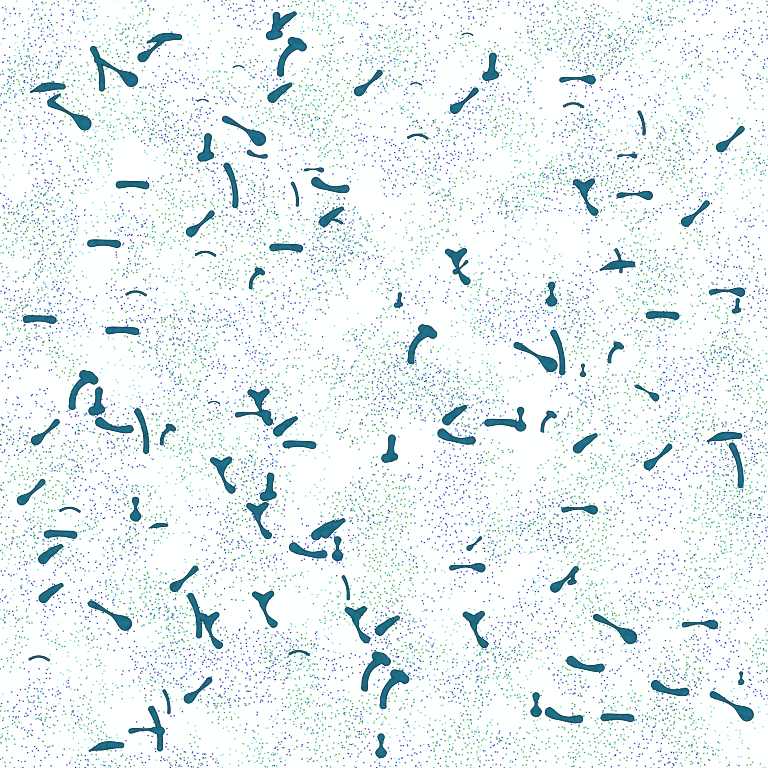
Reproduce this pattern procedurally as a WebGL 2 fragment shader.

```glsl
#version 300 es
precision highp float;

uniform vec2 u_resolution;
out vec4 fragColor;

const vec3 PAPER = vec3(0.995, 1.0, 1.0);
const vec3 GREEN = vec3(0.10, 0.60, 0.27);
const vec3 CYAN = vec3(0.25, 0.82, 0.80);
const vec3 BLUE = vec3(0.10, 0.11, 0.72);
const vec3 TEAL = vec3(0.12, 0.43, 0.53);
const vec3 TEAL_RIM = vec3(0.05, 0.25, 0.33);
const int BLOB_COUNT = 128;
const float UNITS = 1000.0; // blob shapes are drawn in thousandths of the canvas

// Three random values in 0..1 from integer coordinates
vec3 hash(vec3 p) {
    uvec3 v = uvec3(ivec3(p) + 512) * 1664525u + 1013904223u;
    v.x += v.y * v.z; v.y += v.z * v.x; v.z += v.x * v.y;
    v ^= v >> 16u;
    v.x += v.y * v.z; v.y += v.z * v.x; v.z += v.x * v.y;
    return vec3(v >> 8u) / 16777216.0;
}

float cornerSlope(vec2 cell, vec2 offset, vec2 corner, float seed) {
    vec2 gradient = hash(vec3(cell + corner, seed)).xy * 2.0 - 1.0;
    return dot(gradient, offset - corner);
}

float gradientNoise(vec2 p, float seed) {
    vec2 i = floor(p), f = p - i;
    vec2 u = f * f * f * (f * (f * 6.0 - 15.0) + 10.0);
    float low = mix(cornerSlope(i, f, vec2(0, 0), seed), cornerSlope(i, f, vec2(1, 0), seed), u.x);
    float high = mix(cornerSlope(i, f, vec2(0, 1), seed), cornerSlope(i, f, vec2(1, 1), seed), u.x);
    return mix(low, high, u.y);
}

// Clustered square specks, returned as exact pixel coverage
float specks(vec2 p, float cells, float size, float peak, float seed, float px) {
    float cover = 0.0;
    vec2 base = floor(p * cells - 0.5);
    for (int k = 0; k < 4; k++) {
        vec2 cell = base + vec2(k & 1, k >> 1);
        vec3 rnd = hash(vec3(cell, seed));
        vec2 where = cell / cells;
        float cloud = gradientNoise(where * 11.0, seed + 1.0)
                    + 0.6 * gradientNoise(where * 27.0, seed + 2.0);
        if (rnd.z > peak * smoothstep(-0.22, 0.35, cloud)) continue;
        vec2 away = abs(p - (cell + rnd.xy) / cells);
        vec2 span = clamp(0.5 * (size + px) - away, 0.0, min(size, px)) / px;
        cover = max(cover, span.x * span.y);
    }
    return cover;
}

// Bent limb from a to b; radii are those of the start, neck and end
float limb(vec2 p, vec2 a, vec2 b, vec3 radii, float bend) {
    float len = distance(a, b);
    vec2 dir = (b - a) / len, q = p - a;
    float x = dot(q, dir), t = clamp(x / len, 0.0, 1.0);
    float y = dot(q, vec2(-dir.y, dir.x)) - 4.0 * bend * t * (1.0 - t);
    float radius = mix(radii.x, radii.y, smoothstep(0.0, 0.45, t));
    radius += (radii.z - radii.y) * smoothstep(0.55, 1.0, t);
    return length(vec2(x - t * len, y)) - radius;
}

// Family of blobs: bars, pins, forks, hooks, clubs and arcs
float blob(vec2 p, int kind) {
    switch (kind) {
        case 0: return limb(p, vec2(-17, 0), vec2(17, -1), vec3(5, 4, 5), 1.5);
        case 1: return limb(p, vec2(-22, -5), vec2(19, 2), vec3(1.5, 5.5, 4), 3.0);
        case 2: return limb(p, vec2(-22, 13), vec2(22, -13), vec3(4.5, 2, 9), 1.5);
        case 3: return limb(p, vec2(0, 11), vec2(0, -9), vec3(4.8, 2, 7.5), 0.0);
        case 4: return min(limb(p, vec2(-1, 11), vec2(12, -19), vec3(6, 2, 5.5), -4.0),
                       min(limb(p, vec2(-12, 19), vec2(-1, 12), vec3(4, 5, 7), 0.0),
                           limb(p, vec2(9, 20), vec2(-1, 12), vec3(4, 5, 7), 0.0)));
        case 5: return min(limb(p, vec2(3, 20), vec2(16, 13), vec3(6, 7, 6), 1.0),
                           limb(p, vec2(9, 15), vec2(-12, -21), vec3(6, 4.2, 5), -7.0));
        case 6: return limb(p, vec2(-6, 26), vec2(5, -25), vec3(4.5, 3.5, 4), 4.0);
        case 7: return limb(p, vec2(-11, -8), vec2(12, 9), vec3(6.5, 5, 3), 1.0);
        case 8: return limb(p, vec2(-12, 0), vec2(12, -1), vec3(2, 1.5, 2), 4.0);
        case 9: return min(limb(p, vec2(3, 14), vec2(1, -9), vec3(5, 4, 6), 0.0),
                           limb(p, vec2(-5, -12), vec2(6, -10), vec3(6, 6, 5), 0.0));
        case 10: return limb(p, vec2(-19, 5), vec2(19, -4), vec3(6.5, 3.5, 5.5), -4.0);
        case 11: return limb(p, vec2(-20, 0), vec2(18, 0), vec3(3.5, 1.6, 6), 2.0);
        default: return limb(p, vec2(-13, -11), vec2(14, 13), vec3(6.5, 2.2, 4), -1.0);
    }
}

// Distance to the nearest of all scattered blobs
float scatteredBlobs(vec2 p) {
    float nearest = 1.0;
    for (int i = 0; i < BLOB_COUNT; i++) {
        vec3 place = hash(vec3(i, 7, 91));
        vec3 style = hash(vec3(i, 23, 57));
        float scale = style.x < 0.2 ? 0.55 : 1.0;
        vec2 q = (p - mix(vec2(0.025), vec2(0.975), place.xy)) * UNITS / scale;
        if (max(abs(q.x), abs(q.y)) > 40.0) continue;
        nearest = min(nearest, blob(q, int(place.z * 13.0)) * scale / UNITS);
    }
    return nearest;
}

void main() {
    float px = 1.0 / min(u_resolution.x, u_resolution.y);
    vec2 p = gl_FragCoord.xy * px;

    // Dust of three colours
    vec3 color = PAPER;
    color = mix(color, CYAN, specks(p, 170.0, 0.0015, 0.36, 10.0, px));
    color = mix(color, GREEN, specks(p, 170.0, 0.0016, 0.80, 20.0, px));
    color = mix(color, BLUE, specks(p, 170.0, 0.0016, 0.62, 30.0, px));

    // Blobs with a dark rim and faint mottling
    float d = scatteredBlobs(p);
    vec3 body = mix(TEAL_RIM, TEAL, smoothstep(0.0002, 0.0028, -d));
    body *= 1.0 + 0.2 * gradientNoise(p * 140.0, 40.0);
    color = mix(color, body, 1.0 - smoothstep(-0.5 * px, 0.5 * px, d));

    fragColor = vec4(color, 1.0);
}
```
